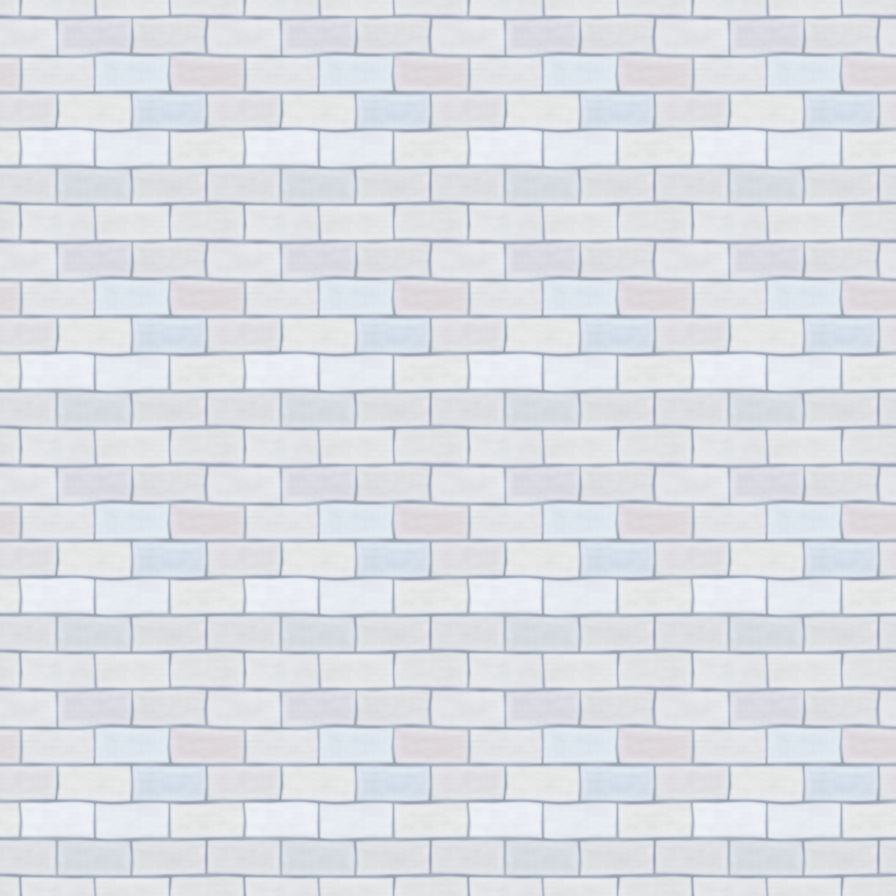
A three.js fragment shader for this texture:

```glsl
// Pale painted brick wall, 12 bricks across and 24 courses down.
// A motif of 3 bricks by 6 courses sets the tints; wrapping noise bends
// the blue-grey joints and adds watercolour blotches, worn rims and grain.

varying vec2 vUv;

const vec2 WALL = vec2(12.0, 24.0);   // bricks across, courses down
const vec2 MOTIF = vec2(3.0, 6.0);    // bricks and courses before tints repeat

const vec3 PEARL = vec3(0.885, 0.890, 0.902);
const vec3 SNOW  = vec3(0.918, 0.932, 0.955);
const vec3 CREAM = vec3(0.900, 0.904, 0.900);
const vec3 ICE   = vec3(0.868, 0.903, 0.938);
const vec3 SKY   = vec3(0.832, 0.873, 0.918);
const vec3 LILAC = vec3(0.855, 0.853, 0.888);
const vec3 ROSE  = vec3(0.866, 0.846, 0.860);
const vec3 ASH   = vec3(0.866, 0.873, 0.882);
const vec3 SLATE = vec3(0.838, 0.862, 0.884);
const vec3 RIM   = vec3(0.925, 0.937, 0.953);
const vec3 JOINT = vec3(0.640, 0.675, 0.735);

float hash(vec2 p) {
  return fract(sin(dot(p, vec2(127.1, 311.7))) * 43758.5);
}

// Whole-number modulo, safe against rounding
vec2 wrap(vec2 i, vec2 period) {
  return floor(mod(i + 0.5, period));
}

// Value noise that repeats every motif; scale must be whole numbers
float motifNoise(vec2 p, vec2 scale, float seed) {
  vec2 period = MOTIF * scale;
  vec2 i = floor(p * scale);
  vec2 f = fract(p * scale);
  f = f * f * (3.0 - 2.0 * f);
  float a = hash(wrap(i, period) + seed);
  float b = hash(wrap(i + vec2(1.0, 0.0), period) + seed);
  float c = hash(wrap(i + vec2(0.0, 1.0), period) + seed);
  float d = hash(wrap(i + 1.0, period) + seed);
  return mix(mix(a, b, f.x), mix(c, d, f.x), f.y);
}

float roundBox(vec2 p, vec2 halfSize, float radius) {
  vec2 q = abs(p) - halfSize + radius;
  return length(max(q, 0.0)) + min(max(q.x, q.y), 0.0) - radius;
}

vec3 pick(float i, vec3 a, vec3 b, vec3 c) {
  return i < 0.5 ? a : (i < 1.5 ? b : c);
}

// Tint of a brick by its column and course inside the motif
vec3 brickTint(vec2 id) {
  if (id.y < 0.5) return pick(id.x, LILAC, ASH, PEARL);
  if (id.y < 1.5) return pick(id.x, PEARL, ICE, ROSE);
  if (id.y < 2.5) return pick(id.x, CREAM, SKY, mix(PEARL, ROSE, 0.4));
  if (id.y < 3.5) return pick(id.x, SNOW, mix(SNOW, ICE, 0.3), CREAM);
  if (id.y < 4.5) return pick(id.x, SLATE, ASH, ASH);
  return pick(id.x, PEARL, mix(PEARL, CREAM, 0.5), mix(ASH, CREAM, 0.4));
}

void main() {
  // Wall coordinates, counted downwards from the top
  vec2 wall = vec2(vUv.x, 1.0 - vUv.y) * WALL;

  // Hand-drawn wobble of the joints
  vec2 bent = wall - vec2(0.0, 0.48);
  bent.x += 0.035 * (motifNoise(wall, vec2(2.0, 2.0), 3.0) - 0.5);
  bent.y += 0.09 * (motifNoise(wall, vec2(2.0, 1.0), 7.0) - 0.5);

  // Running bond: alternate courses shift by about half a brick
  float course = floor(bent.y);
  bent.x -= mod(course + 0.5, 2.0) < 1.0 ? 0.766 : 0.275;
  vec2 id = wrap(vec2(floor(bent.x), course), MOTIF);

  // Distance to the brick edge, in course heights
  vec2 local = (fract(bent) - 0.5) * vec2(2.0, 1.0);
  float uneven = motifNoise(wall, vec2(5.0, 3.0), 11.0) - 0.5;
  vec2 halfSize = vec2(0.973, 0.459) + 0.022 * uneven;
  float edge = roundBox(local, halfSize, 0.055);

  // Watercolour wash, strongest inside and fading to a pale rim
  float blotch = motifNoise(wall, vec2(3.0, 2.0), 19.0);
  float mottle = motifNoise(wall, vec2(8.0, 5.0), 23.0);
  float wash = smoothstep(0.02, 0.24, -edge + 0.12 * (mottle - 0.5));
  wash *= mix(0.72, 1.12, blotch);
  vec3 tint = brickTint(id);
  vec3 rim = mix(tint, RIM, 0.5);
  vec3 brick = mix(rim, tint, wash);
  brick += 0.022 * (blotch - 0.5) + 0.018 * (mottle - 0.5);

  // Fine horizontal brush lines and paper grain
  float brush = motifNoise(wall, vec2(3.0, 14.0), 31.0);
  float grain = motifNoise(wall, vec2(28.0, 14.0), 37.0);
  brick += 0.014 * (brush - 0.5) + 0.014 * (grain - 0.5);

  // Soft shade beside the joint, a little deeper along the lower edge
  float shade = smoothstep(-0.09, 0.0, edge);
  brick -= vec3(0.05, 0.043, 0.034) * shade * (local.y > 0.0 ? 1.2 : 0.8);

  // Joints with uneven pigment
  vec3 joint = JOINT + 0.09 * (motifNoise(wall, vec2(4.0, 2.0), 43.0) - 0.5);
  float cover = smoothstep(-0.035, 0.035, edge);
  gl_FragColor = vec4(mix(brick, joint, cover), 1.0);
}
```
